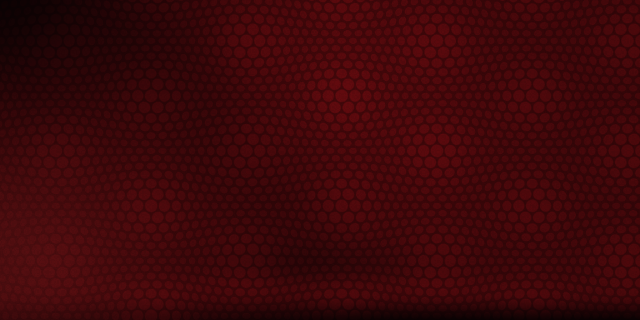
This background is drawn by a Shadertoy shader. Its source:

```glsl
float hash(vec2 p) {
    vec3 q = fract(vec3(p.xyx) * 0.1031);
    q += dot(q, q.yzx + 33.33);
    return fract((q.x + q.y) * q.z);
}

// Soft elliptical spot, 1 at its centre
float spot(vec2 p, vec2 centre, vec2 size) {
    vec2 d = (p - centre) / size;
    return exp(-dot(d, d));
}

// Distance to the nearest point of a triangular lattice of unit spacing
float latticeDistance(vec2 p) {
    vec2 cell = vec2(1.0, sqrt(3.0));
    vec2 a = mod(p + 0.5 * cell, cell) - 0.5 * cell;
    vec2 b = mod(p, cell) - 0.5 * cell;
    return sqrt(min(dot(a, a), dot(b, b)));
}

// Dot coverage in x, closeness to a cluster centre in y
vec2 dotPattern(vec2 p) {
    float clusterStep = 0.3438;
    float spacing = clusterStep / (6.0 * sqrt(3.0));
    float waveNumber = 6.28319 / (clusterStep * 0.866025);
    vec2 q = p - vec2(1.0677, 0.7005);
    vec2 warped = q;
    float wave = 0.0;

    // Three plane waves spread the lattice around each cluster
    for (int i = 0; i < 3; i++) {
        float angle = float(i) * 1.047198;
        vec2 dir = vec2(cos(angle), sin(angle));
        float phase = waveNumber * dot(q, dir);
        warped -= dir * sin(phase) * 0.167 / waveNumber;
        wave += cos(phase);
    }
    float swell = (wave + 1.5) / 4.5;
    float radius = mix(0.35, 0.45, swell);
    float blur = 0.015 + 0.5 / (iResolution.y * spacing);
    float d = latticeDistance(warped / spacing);
    return vec2(1.0 - smoothstep(radius - blur, radius + blur, d), swell);
}

// Broad lighting behind the dots
float lighting(vec2 p) {
    float light = 0.268;
    light += 0.07 * spot(p, vec2(1.08, 0.8), vec2(0.34, 0.42));
    light += 0.025 * spot(p, vec2(1.38, 0.55), vec2(0.3, 0.35));
    light += 0.05 * spot(p, vec2(0.1, 0.2), vec2(0.42, 0.32));

    // Diagonal shadow and the darker pool at its lower end
    vec2 start = vec2(0.45, 0.88), along = vec2(0.5, -0.63);
    float t = clamp(dot(p - start, along) / dot(along, along), 0.0, 1.0);
    float off = length(p - start - along * t) / 0.17;
    light -= 0.042 * exp(-off * off);
    light -= 0.045 * spot(p, vec2(1.0, 0.18), vec2(0.4, 0.06));
    light += 0.03 * spot(p, vec2(1.1, 0.1), vec2(0.8, 0.035));

    // Dark upper left corner
    light *= 1.0 - 0.8 * spot(p, vec2(0.0, 1.04), vec2(0.43, 0.36));

    // Floor fade, deeper towards the right
    float depth = mix(0.25, 0.9, smoothstep(0.1, 1.3, p.x));
    return light * (1.0 - depth * (1.0 - smoothstep(-0.02, 0.08, p.y)));
}

void mainImage(out vec4 fragColor, in vec2 fragCoord) {
    vec2 p = fragCoord / iResolution.y;
    vec2 dots = dotPattern(p);
    float light = lighting(p);
    float haze = spot(p, vec2(0.02, 0.2), vec2(0.4, 0.34));

    // Dots stand out most at cluster centres and sink into the haze
    float gap = mix(0.73, 0.91, haze);
    float face = mix(mix(0.96, 1.1, dots.y), 1.02, haze * 0.7);
    light *= mix(gap, face, dots.x);

    vec3 crimson = mix(vec3(1.0, 0.095, 0.13), vec3(1.0, 0.16, 0.18), haze);
    vec3 color = crimson * light + vec3(0.0, 0.003, 0.005);

    // Fine grain
    color *= 1.0 + 0.09 * (hash(floor(p * 256.0)) - 0.5);
    fragColor = vec4(color, 1.0);
}
```
